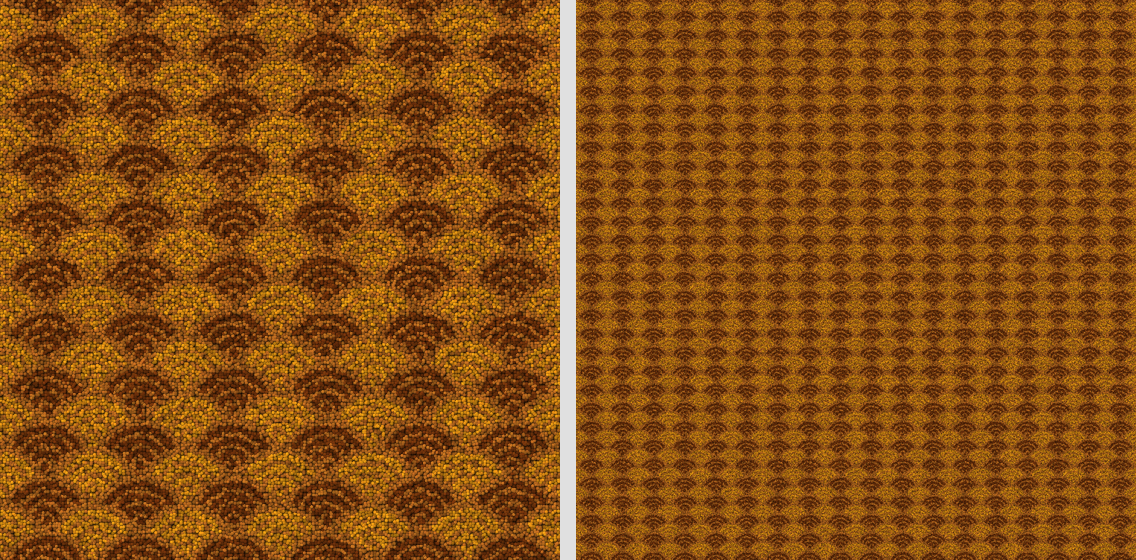
Left: one tile. Right: repeated 3 by 3.
Reproduce this pattern procedurally as a WebGL 2 fragment shader.

```glsl
#version 300 es
precision highp float;
// Carpet of overlapping fan scales: columns of dark brown and gold alternate.
// Each tuft is a wrapped cellular-noise cell that takes one yarn colour from
// the scale ring under its centre, then is shaded as a small lit dome.

uniform vec2 u_resolution;
out vec4 outColor;

const float TAU = 6.2831853;
const float COLUMNS = 6.0;        // scale pairs across
const float ROWS = 10.0;          // scale pairs down
const float ROW_PHASE = 0.396;    // height of the first centre, in half rows
const float ROW_STEP = 0.6;       // half-row height over scale radius
const float RING_PERIOD = 0.25;
const float RING_LINE = 0.095;    // width of the pale line in each ring
const float RIM_START = 0.845;
const float TUFTS = 192.0;        // tufts across the canvas

const vec3 GROUND_YARN = vec3(0.58, 0.33, 0.095);
const vec3 GOLD_YARN = vec3(0.70, 0.45, 0.06);
const vec3 BROWN_YARN = vec3(0.365, 0.165, 0.037);

vec3 hash3(vec2 p) {
  vec3 q = fract(p.xyx * vec3(0.1031, 0.1030, 0.0973));
  q += dot(q, q.yxz + 33.33);
  return fract((q.xxy + q.yzz) * q.zyx);
}

// Front scale at uv: x = distance from its centre in radii, y = 1 if brown.
vec2 frontScale(vec2 uv) {
  float x = uv.x * COLUMNS * 2.0;
  float y = uv.y * ROWS * 2.0 - ROW_PHASE;
  float lowest = ceil(y - 1.0 / ROW_STEP);
  vec2 scale = vec2(1.0, 0.0);
  for (int k = 0; k < 4; k++) {
    float row = lowest + float(k);
    float odd = mod(row, 2.0);
    float across = mod(x - odd + 1.0, 2.0) - 1.0;
    float radius = length(vec2(across, (y - row) * ROW_STEP));
    if (radius < 1.0) {
      scale = vec2(radius, odd);
      break;
    }
  }
  return scale;
}

// Yarn colour, with ring edges made ragged by a per-tuft offset.
vec3 yarnColor(vec2 uv, float ragged) {
  vec2 scale = frontScale(uv);
  float radius = scale.x + ragged;
  float ring = mod(radius - RIM_START, RING_PERIOD);
  bool isGround = radius > RIM_START || (ring < RING_LINE && radius > 0.08);
  vec3 fan = mix(GOLD_YARN, BROWN_YARN, scale.y);
  return isGround ? GROUND_YARN : fan;
}

// Nearest tuft: xy = offset from its centre, zw = its wrapped cell.
vec4 nearestTuft(vec2 p) {
  vec2 base = floor(p);
  vec4 nearest = vec4(9.0);
  for (int j = -1; j <= 1; j++) {
    for (int i = -1; i <= 1; i++) {
      vec2 cell = base + vec2(i, j);
      vec2 id = mod(cell, TUFTS);
      vec2 offset = p - cell - 0.12 - 0.76 * hash3(id).xy;
      if (dot(offset, offset) < dot(nearest.xy, nearest.xy)) {
        nearest = vec4(offset, id);
      }
    }
  }
  return nearest;
}

// Slow uneven wear from sines with whole periods.
float wear(vec2 uv) {
  float broad = sin(TAU * (2.0 * uv.x + uv.y)) * sin(TAU * (3.0 * uv.y - uv.x));
  float fine = sin(TAU * (7.0 * uv.x - 5.0 * uv.y));
  return 1.0 + 0.02 * broad + 0.012 * fine;
}

vec3 carpet(vec2 uv) {
  vec4 tuft = nearestTuft(uv * TUFTS);
  vec3 variation = hash3(tuft.wz + 271.0);
  vec3 color = yarnColor(uv - tuft.xy / TUFTS, (variation.x - 0.5) * 0.07);

  // Dome light from the upper left, with dark gaps between tufts
  float gap = smoothstep(0.28, 0.80, length(tuft.xy));
  float light = mix(1.12, 0.42, gap) + dot(tuft.xy, vec2(-0.22, 0.30));
  light *= mix(0.78, 1.24, variation.y);
  color *= light * wear(uv);
  color.g *= mix(0.95, 1.05, variation.z);
  return color;
}

void main() {
  // Four samples per pixel smooth the tuft edges
  vec3 total = vec3(0.0);
  for (int s = 0; s < 4; s++) {
    vec2 shift = vec2(s % 2, s / 2) * 0.5 - 0.25;
    total += carpet((gl_FragCoord.xy + shift) / u_resolution);
  }
  outColor = vec4(clamp(total * 0.25, 0.0, 1.0), 1.0);
}
```
